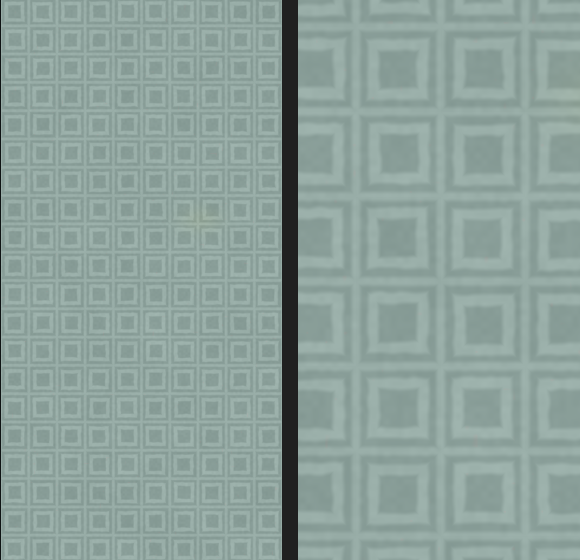
Left: the whole. Right: its middle third, enlarged.
Reproduce this pattern procedurally as a WebGL 1 fragment shader.

```glsl
precision highp float;

// Muted sage grid of nested squares: pale grid lines, a dark band,
// a pale square ring and a dark core in each cell. Box distances draw the
// shapes; value noise adds wobbly edges, mottling and faint tinted stains.

uniform vec2 u_resolution;

float hash(vec2 p) {
  vec3 h = fract(vec3(p.xyx) * 0.1031);
  h += dot(h, h.yzx + 33.33);
  return fract((h.x + h.y) * h.z);
}

float valueNoise(vec2 p) {
  vec2 i = floor(p);
  vec2 f = fract(p);
  f = f * f * (3.0 - 2.0 * f);
  return mix(mix(hash(i), hash(i + vec2(1.0, 0.0)), f.x),
             mix(hash(i + vec2(0.0, 1.0)), hash(i + vec2(1.0, 1.0)), f.x), f.y);
}

// Signed square distance: negative inside the given half size.
float squareDistance(vec2 p, float halfSize) {
  return max(abs(p.x), abs(p.y)) - halfSize;
}

float inside(float d, float blur) {
  return 1.0 - smoothstep(-blur, blur, d);
}

void main() {
  // Canvas widths, measured from the top left corner.
  vec2 uv = vec2(gl_FragCoord.x, u_resolution.y - gl_FragCoord.y) / u_resolution.x;
  float pixel = 1.0 / u_resolution.x;

  // Ten cells across and just under twenty down.
  vec2 grid = uv * vec2(10.0, 9.964) + vec2(-0.02, 0.09);
  vec2 cell = floor(grid);
  vec2 local = fract(grid) - 0.5;
  float blur = max(0.035, 7.0 * pixel);

  // Small shifts and uneven edges for each repeat.
  vec2 seed = cell + 17.0;
  vec2 shift = (vec2(hash(seed), hash(seed + 41.0)) - 0.5) * 0.03;
  vec2 wobble = vec2(valueNoise(grid * 7.0 + 30.0), valueNoise(grid * 7.0 + 80.0)) - 0.5;
  vec2 p = local - shift + wobble * 0.025;

  // Pale grid lines, then the ring around its dark core.
  float lines = 1.0 - inside(squareDistance(local, 0.45), blur);
  float ring = inside(squareDistance(p, 0.355), blur)
             - inside(squareDistance(p, 0.225), blur);
  float pale = max(lines * 0.88, ring);
  vec3 color = mix(vec3(0.53, 0.612, 0.59), vec3(0.608, 0.69, 0.667), pale);

  // Soft mottling, fine grain and a slight tone change between repeats.
  color += (valueNoise(uv * 18.0 + 5.0) - 0.5) * 0.012;
  color += (valueNoise(uv * 130.0 + 9.0) - 0.5) * 0.022;
  color += (hash(seed + 73.0) - 0.5) * 0.01;

  // One faint warm smudge and sparse reddish specks.
  vec2 smudge = (uv - vec2(0.71, 0.78)) / vec2(0.07, 0.045);
  color += vec3(0.02, 0.012, -0.018) * exp(-dot(smudge, smudge));
  float speck = smoothstep(0.93, 1.0, valueNoise(uv * 90.0 + 140.0));
  color += vec3(0.025, -0.012, -0.008) * speck;

  // Thin dark strip along the left edge.
  float strip = 1.0 - smoothstep(0.0035 - 0.5 * pixel, 0.0035 + 0.5 * pixel, uv.x);
  color = mix(color, vec3(0.06, 0.08, 0.08), strip);

  gl_FragColor = vec4(color, 1.0);
}
```
